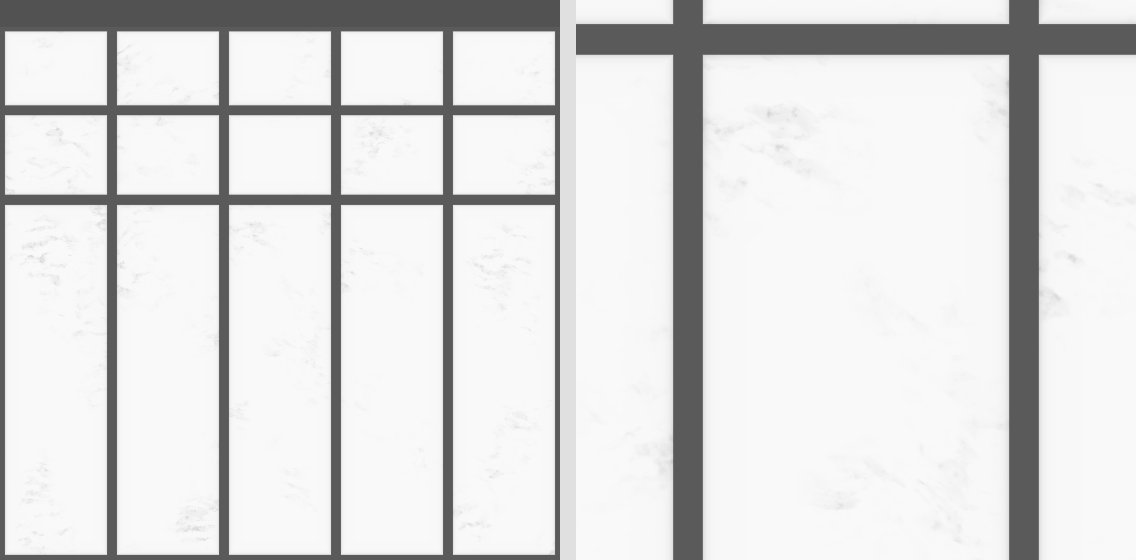
Left: the whole. Right: its middle third, enlarged.
A WebGL 2 fragment shader for this pattern:

```glsl
#version 300 es
precision highp float;

uniform vec2 u_resolution;
out vec4 outColor;

const float COLUMNS = 5.0;
const float PANEL_HALF_WIDTH = 0.0912;
const float BAND_BOTTOM = 0.952;
const vec3 PANEL_COLOR = vec3(0.975);
const vec3 FRAME_COLOR = vec3(0.353);
const vec3 BAND_COLOR = vec3(0.322);

// Bottom and top of each row of panels
const vec2 ROWS[3] = vec2[3](
    vec2(0.0091, 0.6341), vec2(0.6523, 0.7943), vec2(0.8118, 0.944));

float hash(vec2 p) {
    return fract(sin(dot(p, vec2(127.1, 311.7))) * 43758.5453);
}

float valueNoise(vec2 p) {
    vec2 cell = floor(p);
    vec2 f = fract(p);
    f = f * f * (3.0 - 2.0 * f);
    float low = mix(hash(cell), hash(cell + vec2(1.0, 0.0)), f.x);
    float high = mix(hash(cell + vec2(0.0, 1.0)), hash(cell + vec2(1.0)), f.x);
    return mix(low, high, f.y);
}

float fbm(vec2 p) {
    float sum = 0.0;
    float amplitude = 0.5;
    for (int i = 0; i < 5; i++) {
        sum += amplitude * valueNoise(p);
        p = mat2(1.6, 1.2, -1.2, 1.6) * p + 7.3;
        amplitude *= 0.5;
    }
    return sum;
}

vec2 rotate(vec2 p, float angle) {
    float c = cos(angle);
    float s = sin(angle);
    return vec2(c * p.x - s * p.y, s * p.x + c * p.y);
}

float boxDistance(vec2 p, vec2 halfSize) {
    vec2 d = abs(p) - halfSize;
    return length(max(d, 0.0)) + min(max(d.x, d.y), 0.0);
}

// Faint scuffs: grainy streaks gathered in soft patches
float scuffs(vec2 p, vec2 panelId) {
    float seed = hash(panelId + 3.7);
    vec2 q = p + 11.0 * vec2(seed, hash(panelId + 9.2));
    float angle = mix(-0.7, 0.5, seed);
    vec2 warp = vec2(fbm(q * 14.0), fbm(q * 14.0 + 31.0)) - 0.5;
    vec2 along = rotate(q + 0.05 * warp, angle);
    float patches = smoothstep(0.46, 0.74, fbm(q * 9.0 + 2.0));
    float streaks = smoothstep(0.46, 0.72, fbm(along * vec2(45.0, 100.0)));
    float grain = smoothstep(0.4, 0.75, fbm(q * 190.0));
    return patches * streaks * (0.4 + 0.9 * grain) + 0.04 * grain * patches;
}

void main() {
    vec2 uv = gl_FragCoord.xy / u_resolution;
    float pixel = 1.0 / min(u_resolution.x, u_resolution.y);
    float column = floor(uv.x * COLUMNS);
    float localX = (fract(uv.x * COLUMNS) - 0.5) / COLUMNS;

    // Nearest panel in this column
    float panel = 1.0;
    float row = 0.0;
    for (int i = 0; i < 3; i++) {
        float centerY = 0.5 * (ROWS[i].x + ROWS[i].y);
        float halfHeight = 0.5 * (ROWS[i].y - ROWS[i].x);
        float d = boxDistance(vec2(localX, uv.y - centerY),
                              vec2(PANEL_HALF_WIDTH, halfHeight));
        if (d < panel) {
            panel = d;
            row = float(i);
        }
    }

    // Frame and darker top band
    float band = smoothstep(-0.5 * pixel, 0.5 * pixel, uv.y - BAND_BOTTOM);
    vec3 frame = mix(FRAME_COLOR, BAND_COLOR, band);

    // Panel face with wear and a soft shadow along its rim
    float inset = max(-panel, 0.0);
    float rim = 0.11 * exp(-inset / 0.0017) + 0.018 * exp(-inset / 0.007);
    float wear = 0.11 * scuffs(uv, vec2(column, row));
    vec3 face = PANEL_COLOR - rim - wear;

    float coverage = 1.0 - smoothstep(-0.6 * pixel, 0.6 * pixel, panel);
    outColor = vec4(mix(frame, face, coverage), 1.0);
}
```
